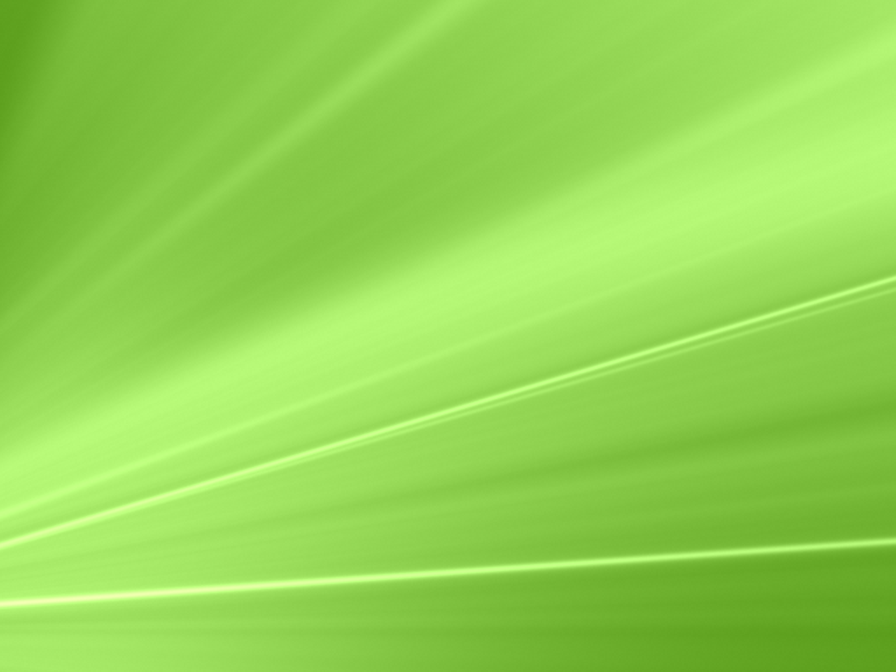
A WebGL 1 fragment shader for this background:

```glsl
precision highp float;
uniform vec2 u_resolution;

// Palette: tone 0 is DARK, tone 1 is DARK + TONE_RANGE
const vec3 DARK = vec3(0.37, 0.63, 0.12);
const vec3 TONE_RANGE = vec3(0.34);

// Geometry in units of the canvas height
const vec2 APEX = vec2(-0.5, 0.06);
const float BAND_SLOPE = 0.43;
const float BAND_WIDTH = 0.06;
const float BAND_BEND = 0.06;
const float GLOW_STRENGTH = 0.85;
const float GLOW_REACH_LOW = 0.72;
const float GLOW_REACH_HIGH = 0.33;
const float STREAK_STRENGTH = 0.13;
const float GRAIN_STRENGTH = 0.025;

// Thin lines: height at the left edge, slope
const vec2 LOW_LINE = vec2(0.101, 0.0703);
const vec2 MID_LINE = vec2(0.189, 0.298);
const vec2 MID_TWIN = vec2(0.184, 0.289);
const vec2 SOFT_LINE = vec2(0.234, 0.365);

float hash(float n) {
  return fract(sin(n * 127.1) * 43758.5453);
}

float noise(float x) {
  float i = floor(x);
  float f = fract(x);
  return mix(hash(i), hash(i + 1.0), f * f * (3.0 - 2.0 * f));
}

float bell(float d, float width) {
  return exp(-d * d / (width * width));
}

// Signed distance above a line
float above(vec2 p, vec2 line) {
  return (p.y - line.x - line.y * p.x) / sqrt(1.0 + line.y * line.y);
}

// Fine streaks along the fan, in octaves of angle
float streaks(float angle) {
  float sum = 0.0;
  float weight = 0.5;
  float frequency = 35.0;
  for (int i = 0; i < 4; i++) {
    sum += weight * (noise(angle * frequency + float(i) * 19.0) - 0.5);
    weight *= 0.6;
    frequency *= 2.1;
  }
  return sum;
}

// Wide shading: lower fan, upper field, left glow and central band
float broadTone(vec2 p, float slope) {
  float bent = slope + BAND_BEND * (p.x - 0.7);
  float lower = 2.0 * max(slope, -0.04);
  lower += 0.10 * bell(slope - 0.158, 0.016) - 0.12 * bell(slope - 0.186, 0.018);
  float upper = 0.22 + 0.38 * p.x + 0.3 * (p.y - 0.7);
  upper -= 0.3 * smoothstep(-0.05, 0.2, p.y - 0.7 - 2.3 * p.x);
  float tone = mix(lower, upper, smoothstep(0.33, 0.5, bent));

  float reach = mix(GLOW_REACH_LOW, GLOW_REACH_HIGH, smoothstep(0.4, 0.6, slope));
  float glow = bell(p.x, reach) * (1.0 - smoothstep(0.4, 1.2, slope));
  tone += GLOW_STRENGTH * glow * (1.0 - tone);
  return tone + 0.9 * bell(bent - BAND_SLOPE, BAND_WIDTH) * (1.03 - tone);
}

// Soft rays that widen away from the apex
float softRays(vec2 p, float slope) {
  float rays = 0.2 * bell(slope - 0.793, 0.024) * smoothstep(-0.1, 0.6, p.x);
  rays += 0.08 * bell(slope - 0.9, 0.035);
  rays += 0.14 * bell(slope - 0.478, 0.016) * smoothstep(0.5, 1.2, p.x);
  rays += 0.06 * bell(slope - 0.117, 0.004) * smoothstep(0.4, 1.2, p.x);
  return rays;
}

// Narrow highlights with dark edges
float thinLines(vec2 p) {
  float low = above(p, LOW_LINE);
  float mid = above(p, MID_LINE);
  float lines = 0.75 * bell(low, 0.0055) + 0.12 * bell(low, 0.016);
  lines -= 0.09 * bell(low + 0.025, 0.016);
  lines += 0.55 * bell(mid, 0.004);
  lines += 0.22 * bell(above(p, MID_TWIN), 0.0035);
  lines -= 0.1 * bell(mid - 0.012, 0.007);
  lines += 0.25 * exp(-1.4 * p.x) * bell(above(p, SOFT_LINE), 0.007);
  return lines;
}

void main() {
  vec2 p = gl_FragCoord.xy / u_resolution.y;
  vec2 ray = p - APEX;
  float slope = ray.y / ray.x;

  float tone = broadTone(p, slope) + softRays(p, slope);
  float streakFade = mix(1.0, 0.4, smoothstep(0.45, 0.7, slope));
  tone += STREAK_STRENGTH * streakFade * streaks(atan(slope));
  tone += thinLines(p);

  // Faint grain on a fixed grid
  vec2 cell = floor(p * 384.0);
  tone += GRAIN_STRENGTH * (hash(cell.x * 0.37 + cell.y * 1.73) - 0.5);

  gl_FragColor = vec4(clamp(DARK + TONE_RANGE * tone, 0.0, 1.0), 1.0);
}
```
